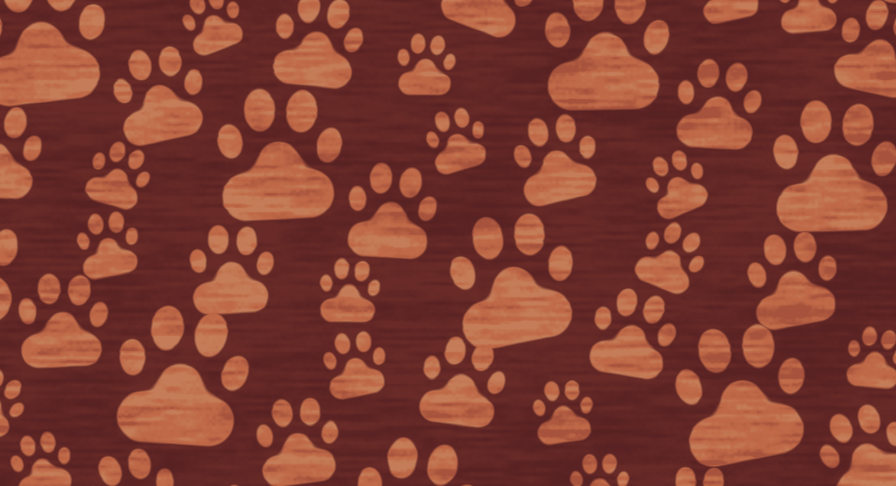
Write a Shadertoy shader that draws this pattern.

```glsl
const vec3 WINE = vec3(0.345, 0.13, 0.135);
const vec3 MAROON = vec3(0.415, 0.17, 0.155);
const vec3 RUST = vec3(0.65, 0.32, 0.235);
const vec3 CLAY = vec3(0.75, 0.41, 0.28);
const vec3 SAND = vec3(0.77, 0.49, 0.345);

float hash(vec2 p) {
    return fract(sin(dot(p, vec2(127.1, 311.7))) * 43758.5453);
}

float noise(vec2 p) {
    vec2 i = floor(p), f = fract(p);
    f = f * f * (3.0 - 2.0 * f);
    vec2 e = vec2(0.0, 1.0);
    return mix(mix(hash(i), hash(i + e.yx), f.x),
               mix(hash(i + e.xy), hash(i + e.yy), f.x), f.y);
}

mat2 rotation(float angle) {
    float c = cos(angle), s = sin(angle);
    return mat2(c, s, -s, c);
}

float ellipse(vec2 p, vec2 radii) {
    float k = length(p / radii);
    return k * (k - 1.0) / max(length(p / (radii * radii)), 0.001);
}

float capsule(vec2 p, vec2 a, vec2 b, float radius) {
    vec2 pa = p - a, ba = b - a;
    return length(pa - ba * clamp(dot(pa, ba) / dot(ba, ba), 0.0, 1.0)) - radius;
}

float smoothMin(float a, float b, float k) {
    float h = max(k - abs(a - b), 0.0) / k;
    return min(a, b) - h * h * k * 0.25;
}

// Paw about two units wide: lobed pad and two mirrored pairs of toes
float paw(vec2 p) {
    float heel = capsule(p, vec2(-0.55, -0.74), vec2(0.56, -0.64), 0.42);
    float pad = smoothMin(heel, length(p - vec2(0.0, -0.12)) - 0.36, 0.38);
    vec2 q = vec2(abs(p.x), p.y);
    float inner = ellipse(rotation(0.06) * (q - vec2(0.37, 0.79)), vec2(0.27, 0.37));
    float outer = ellipse(rotation(0.2) * (q - vec2(0.87, 0.22)), vec2(0.215, 0.305));
    return min(pad, min(inner, outer));
}

// Each lattice cell holds one large, two medium and two small paws
float pawField(vec2 p) {
    mat2 lattice = mat2(0.483, -0.245, 0.19, 0.469);
    vec2 home = floor(inverse(lattice) * p);
    float d = 1.0;
    for (int y = -1; y <= 1; y++)
    for (int x = -1; x <= 1; x++) {
        vec2 cell = home + vec2(x, y);
        float spin = 6.2832 * hash(cell + 0.37);
        for (int i = 0; i < 5; i++) {
            vec2 seed = cell + 7.3 * float(i);
            vec2 slot = 0.5 * vec2(i == 1, i == 2);
            float size = i == 0 ? 0.12 : 0.082;
            float sway = i == 0 ? 0.3 : 0.9;
            if (i > 2) {
                float side = i == 3 ? 1.0 : -1.0;
                slot = vec2(0.5) + side * 0.15 * vec2(cos(spin), sin(spin));
                size = 0.058;
            }
            slot += 0.04 * (vec2(hash(seed + 1.7), hash(seed + 4.1)) - 0.5);
            size *= mix(0.93, 1.03, hash(seed + 2.9));
            vec2 local = p - lattice * (cell + slot);
            if (length(local) < size * 1.5) {
                float turn = sway * (hash(seed + 5.3) - 0.4);
                d = min(d, size * paw(rotation(turn) * local / size));
            }
        }
    }
    return d;
}

// Fine horizontal threads
float weave(vec2 p) {
    return 0.55 * noise(p * vec2(11.0, 125.0))
         + 0.30 * noise(p * vec2(34.0, 85.0) + 19.0)
         + 0.15 * noise(p * vec2(150.0, 150.0) + 41.0);
}

vec3 pawColor(float tone) {
    vec3 low = mix(RUST, CLAY, smoothstep(0.15, 0.48, tone));
    return mix(low, SAND, smoothstep(0.48, 0.78, tone));
}

void mainImage(out vec4 fragColor, in vec2 fragCoord) {
    vec2 p = fragCoord / iResolution.y;
    float thread = weave(p);
    float blotch = noise(p * vec2(6.0, 9.0) + 3.0);

    // Cloth and printed paws, with slightly frayed edges
    float tone = thread + 0.35 * (blotch - 0.5) + 0.06 * (1.0 - p.x);
    vec3 ground = mix(WINE, MAROON, clamp(1.5 * tone - 0.25, 0.0, 1.0));
    float d = pawField(p - vec2(0.57, 0.68)) + 0.004 * (thread - 0.5);
    float edge = max(0.0032, 0.75 / iResolution.y);
    float coverage = 1.0 - smoothstep(-edge, edge, d);

    fragColor = vec4(mix(ground, pawColor(tone), coverage), 1.0);
}
```
